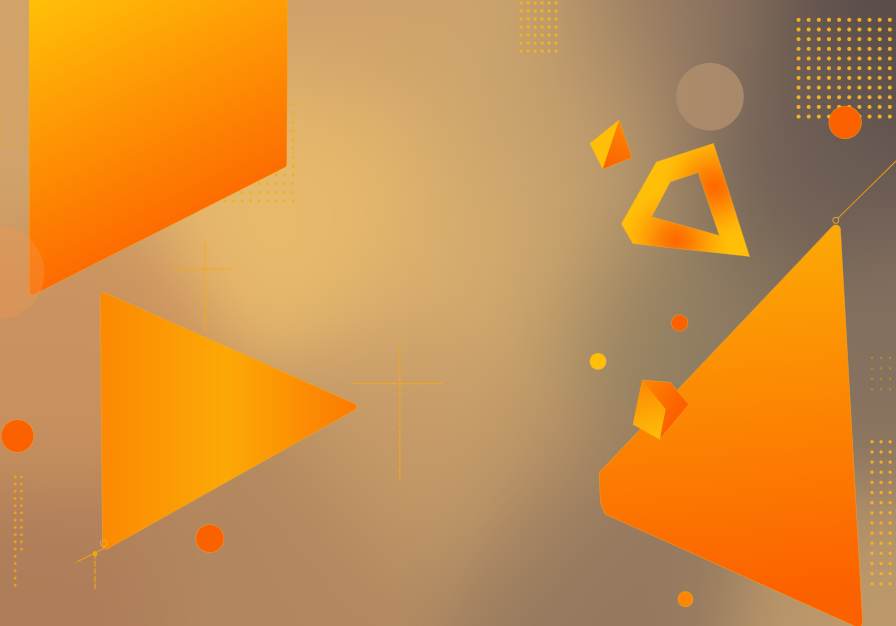
Give the GLSL for this background, as a Shadertoy shader.

```glsl
// Warm tan backdrop with orange polygons, discs, dot grids and dashes.
// Soft colour blobs blend into the backdrop; distance functions are painted on it.
// Space: 537 units high, y pointing down.
const float HEIGHT = 537.;
const vec3 YELLOW = vec3(1,.75,.03);
const vec3 AMBER = vec3(.99,.66,.02);
const vec3 ORANGE = vec3(.99,.53,.01);
const vec3 DEEP = vec3(.99,.38,0);
const vec3 GOLD = vec3(.95,.69,.15);

// Adds a colour blob to a weighted sum.
void blob(inout vec4 sum, vec2 p, vec2 centre, vec3 tint) {
  vec2 q = (p - centre) / 100.;
  sum += vec4(tint, 1) * exp(-dot(q, q));
}

vec3 backdrop(vec2 p) {
  vec4 s = vec4(0);
  blob(s, p, vec2(20,80), vec3(.82,.64,.42));
  blob(s, p, vec2(270,150), vec3(.91,.73,.42));
  blob(s, p, vec2(290,-10), vec3(.8,.62,.42));
  blob(s, p, vec2(430,220), vec3(.85,.68,.43));
  blob(s, p, vec2(420,30), vec3(.81,.65,.42));
  blob(s, p, vec2(500,120), vec3(.77,.63,.44));
  blob(s, p, vec2(580,20), vec3(.56,.46,.38));
  blob(s, p, vec2(760,10), vec3(.34,.29,.28));
  blob(s, p, vec2(680,130), vec3(.42,.36,.33));
  blob(s, p, vec2(570,270), vec3(.56,.49,.38));
  blob(s, p, vec2(40,310), vec3(.79,.57,.37));
  blob(s, p, vec2(30,520), vec3(.68,.49,.35));
  blob(s, p, vec2(240,500), vec3(.7,.53,.37));
  blob(s, p, vec2(390,380), vec3(.78,.61,.41));
  blob(s, p, vec2(510,490), vec3(.58,.47,.37));
  blob(s, p, vec2(760,520), vec3(.74,.6,.42));
  blob(s, p, vec2(760,320), vec3(.52,.44,.37));
  return s.rgb / s.w;
}

float ramp(vec2 p, vec2 a, vec2 b) {
  vec2 e = b - a;
  return clamp(dot(p - a, e) / max(dot(e, e), 1e-4), 0., 1.);
}

float segment(vec2 p, vec2 a, vec2 b) {
  return distance(p, mix(a, b, ramp(p, a, b)));
}

// Signed distance; corners may coincide.
float polygon(vec2 p, vec2 a, vec2 b, vec2 c, vec2 d, vec2 e) {
  vec2 v[5] = vec2[5](a, b, c, d, e);
  float dist = 1e4, s = 1.;
  for (int i = 0; i < 5; i++) {
    vec2 m = v[i], n = v[(i + 1) % 5], k = n - m, q = p - m;
    dist = min(dist, segment(p, m, n));
    if ((m.y > p.y) != (n.y > p.y) && (k.x*q.y - k.y*q.x) * k.y < 0.) s = -s;
  }
  return s * dist;
}

float disc(vec2 p, vec2 centre, float radius) {
  return distance(p, centre) - radius;
}

float dots(vec2 p, vec2 first, vec2 pitch, vec2 count, float radius) {
  vec2 cell = clamp(round((p - first) / pitch), vec2(0), count - 1.);
  return disc(p, first + cell * pitch, radius);
}

float dashes(vec2 p, vec2 a, vec2 b) {
  vec2 dir = normalize(b - a);
  float along = ramp(p, a, b) * distance(a, b);
  vec2 mid = a + dir * round(along / 6.5) * 6.5;
  return segment(p, mid - dir * 2., mid + dir * 2.) - .5;
}

void paint(inout vec3 col, vec3 tint, float d, float px, float alpha) {
  col = mix(col, tint, alpha * clamp(.5 - d / px, 0., 1.));
}

// Filled shape with a thin golden rim.
void rimmed(inout vec3 col, vec3 tint, float d, float px) {
  paint(col, tint, d, px, 1.);
  paint(col, GOLD, abs(d) - .3, px, .5);
}

void mainImage(out vec4 fragColor, in vec2 fragCoord) {
  float px = HEIGHT / iResolution.y;
  vec2 p = vec2(fragCoord.x, iResolution.y - fragCoord.y) * px;
  vec3 col = backdrop(p);

  // Dot grids
  float d = dots(p, vec2(685,17), vec2(8.7,8.3), vec2(10,11), 1.7);
  d = min(d, dots(p, vec2(447,2.5), vec2(6,6.9), vec2(6,7), 1.4));
  d = min(d, dots(p, vec2(748,379), vec2(7.8,8.7), vec2(3,15), 1.4));
  paint(col, GOLD, d, px, 1.);
  d = dots(p, vec2(748,307), vec2(7.8,9), vec2(3,4), 1.);
  d = min(d, dots(p, vec2(1,44), vec2(6,6.8), vec2(6,13), 1.));
  paint(col, AMBER, d, px, .4);
  d = dots(p, vec2(193,90), vec2(7.3,7.5), vec2(9,12), 1.1);
  d = min(d, dots(p, vec2(13,409), vec2(5.4,6.2), vec2(2,11), 1.2));
  d = min(d, dots(p, vec2(13,471), vec2(5.4,6.2), vec2(1,6), 1.2));
  paint(col, AMBER, d, px, .8);

  // Dashed crosses and thin strokes
  d = min(dashes(p, vec2(152,231), vec2(198,231)), dashes(p, vec2(175.5,210), vec2(175.5,281)));
  d = min(d, dashes(p, vec2(306,329), vec2(376,329)));
  d = min(d, dashes(p, vec2(343,299), vec2(343,412)));
  d = min(d, dashes(p, vec2(81.5,477), vec2(81.5,503)));
  d = min(d, segment(p, vec2(66,482), vec2(90,470)) - .4);
  d = min(d, segment(p, vec2(719,187), vec2(780,127)) - .4);
  paint(col, AMBER, min(d, disc(p, vec2(81.5,475), 2.2)), px, .9);

  // Large rounded polygons
  d = polygon(p, vec2(28,-30), vec2(244,-30), vec2(243,141), vec2(28,250), vec2(28,99));
  rimmed(col, mix(YELLOW, DEEP, ramp(p, vec2(50,-10), vec2(160,220))), d - 3., px);
  d = polygon(p, vec2(89,254), vec2(303,349), vec2(91,468), vec2(91,468), vec2(89,254));
  float fade = max((195. - p.x) / 115., (p.x - 195.) / 80.);
  rimmed(col, mix(AMBER, ORANGE, fade), d - 3., px);
  d = polygon(p, vec2(717,197), vec2(736,534), vec2(522,438), vec2(519,430), vec2(518,407));
  rimmed(col, mix(AMBER, DEEP, ramp(p, vec2(650,200), vec2(680,510))), d - 4., px);
  d = min(abs(disc(p, vec2(717,189), 2.5)), abs(disc(p, vec2(89,466), 2.8)));
  paint(col, GOLD, d - .4, px, .9);

  // Hollow frame
  d = polygon(p, vec2(563,139), vec2(612,123), vec2(643,220), vec2(543,209), vec2(533,192));
  vec2 inner = vec2(559,186);
  d = max(d, -polygon(p, vec2(575,156), vec2(599,148), vec2(617,202), inner, inner));
  fade = min(distance(p, vec2(613,160)), distance(p, vec2(580,207)));
  rimmed(col, mix(DEEP, YELLOW, smoothstep(-10., 50., fade)), d, px);

  // Faceted gems
  vec2 apex = vec2(531,103), foot = vec2(517,145), side = vec2(542,135);
  rimmed(col, YELLOW, polygon(p, apex, side, foot, vec2(506,123), apex), px);
  d = polygon(p, apex, side, foot, foot, foot);
  paint(col, mix(ORANGE, DEEP, ramp(p, apex, foot)), d, px, 1.);
  apex = vec2(551,326); foot = vec2(566,377); side = vec2(543,364);
  d = polygon(p, apex, vec2(575,328), vec2(591,347), foot, side);
  rimmed(col, mix(ORANGE, DEEP, ramp(p, apex, vec2(585,345))), d, px);
  d = polygon(p, apex, vec2(571,351), foot, side, apex);
  paint(col, mix(ORANGE, YELLOW, ramp(p, apex, foot)), d, px, 1.);

  // Discs
  paint(col, vec3(.95,.6,.3), disc(p, vec2(-2,234), 40.), px, .35);
  paint(col, vec3(.68,.55,.42), disc(p, vec2(609,83), 29.), px, .9);
  d = min(disc(p, vec2(725,105), 14.), disc(p, vec2(15,374), 14.));
  d = min(d, min(disc(p, vec2(180,462), 12.), disc(p, vec2(583,277), 7.)));
  rimmed(col, DEEP, d, px);
  rimmed(col, YELLOW, disc(p, vec2(513,310), 7.), px);
  rimmed(col, ORANGE, disc(p, vec2(588,514), 6.5), px);
  fragColor = vec4(col, 1);
}
```
